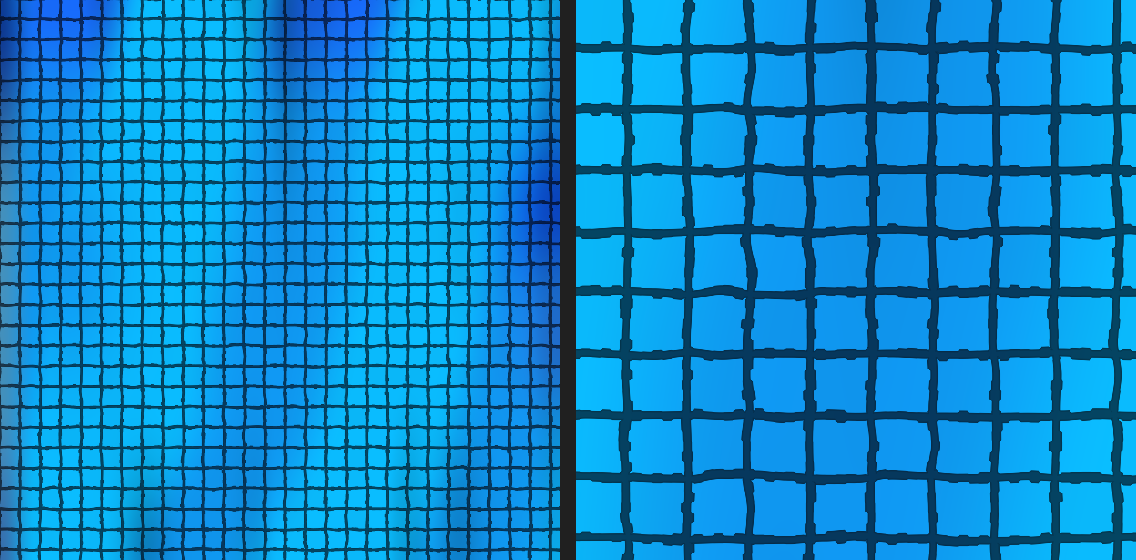
Left, the full canvas; right, a detail of the centre.
Write a Shadertoy shader that draws this pattern.

```glsl
// Square blue tiles, about 27.4 each way, divided by dark hand-cut joints.
// Joints are distances to grid lines, bent by noise and notched on each side;
// the glaze is a drifting colour wave with soft streaks and edge tints.

float hash(vec2 p) {
    return fract(sin(dot(p, vec2(127.1, 311.7))) * 43758.5453);
}

float noise(vec2 p) {
    vec2 i = floor(p), f = fract(p);
    f = f * f * (3.0 - 2.0 * f);
    return mix(mix(hash(i), hash(i + vec2(1, 0)), f.x),
               mix(hash(i + vec2(0, 1)), hash(i + vec2(1, 1)), f.x), f.y);
}

// Hash held along short runs, with a steep ramp between them
float steps(float t, float seed) {
    float i = floor(t);
    return mix(hash(vec2(i, seed)), hash(vec2(i + 1.0, seed)),
               smoothstep(0.38, 0.62, t - i));
}

// Signed distance to the nearest joint, in tiles; negative inside
float joint(float across, float along, float seed) {
    float id = floor(across + 0.5);
    float lane = id * 3.7 + seed;
    float bend = 0.09 * (noise(vec2(along * 1.8, lane)) - 0.5);
    float d = across - id - bend;
    float side = d < 0.0 ? 0.0 : 51.0;
    float notch = pow(steps(along * 6.0, lane + side), 3.0);
    return abs(d) - 0.062 - 0.055 * notch;
}

// Soft elliptical spot
float glow(vec2 p, vec2 centre, vec2 size) {
    vec2 q = (p - centre) / size;
    return exp(-dot(q, q));
}

vec3 glaze(vec2 p) {
    // Upright waves that lean left towards the bottom
    float drift = 0.62 - 0.25 * (1.0 - p.y);
    float warp = 0.06 * (noise(p * vec2(3.0, 4.0) + 7.0) - 0.5);
    float wave = 0.5 + 0.5 * cos(6.2832 * (p.x - drift + warp) / 0.49);
    float azure = smoothstep(0.25, 1.0, wave);
    azure = max(azure, 0.9 * glow(p, vec2(0.12, 0.53), vec2(0.10, 0.20)));
    vec3 col = mix(vec3(0.04, 0.73, 0.99), vec3(0.06, 0.59, 0.94), azure);

    // Royal blue at the top of the waves and by the right edge
    float royal = smoothstep(0.76, 1.0, p.y) * smoothstep(0.35, 0.95, wave);
    col = mix(col, vec3(0.09, 0.41, 0.97), royal);
    col = mix(col, vec3(0.04, 0.30, 0.86), glow(p, vec2(1.0, 0.62), vec2(0.10, 0.15)));
    col = mix(col, vec3(0.16, 0.47, 0.91), 0.9 * glow(p, vec2(1.02, 0.40), vec2(0.09, 0.14)));

    // Shaded streaks
    float streak = smoothstep(0.45, 0.9, noise(p * vec2(11.0, 1.7) + 3.0));
    float fold = glow(p, vec2(0.51, 0.95), vec2(0.025, 0.30))
               + glow(p, vec2(0.25, 0.05), vec2(0.04, 0.13))
               + glow(p, vec2(0.82, 0.05), vec2(0.04, 0.16));
    col *= 1.0 - 0.13 * streak - 0.16 * fold;

    // Grey to navy fade along the left edge
    vec3 fade = mix(vec3(0.30, 0.56, 0.70), vec3(0.05, 0.15, 0.50),
                    smoothstep(0.60, 0.98, p.y));
    fade = mix(vec3(0.24, 0.38, 0.62), fade, smoothstep(0.0, 0.3, p.y));
    return mix(col, fade, 0.85 * smoothstep(0.065, 0.0, p.x));
}

void mainImage(out vec4 fragColor, in vec2 fragCoord) {
    vec2 p = fragCoord / iResolution.y;
    float tiles = 27.43;
    float pixel = tiles / iResolution.y;
    vec2 grid = p * tiles - vec2(0.97, 0.5);

    float d = min(joint(grid.x, grid.y, 11.3), joint(grid.y, grid.x, 207.9));
    float grout = 1.0 - smoothstep(-0.5 * pixel, 0.5 * pixel, d);

    // Slight change of tone from tile to tile, and joints tinted by the glaze
    vec3 base = glaze(p);
    vec3 tile = base * (0.98 + 0.04 * hash(floor(grid)));
    float rim = 1.0 - smoothstep(0.0, 0.03 + 0.5 * pixel, abs(d));
    vec3 dark = base * vec3(0.40, 0.37, 0.39) * (1.0 - 0.25 * rim);

    fragColor = vec4(mix(tile, dark, grout), 1.0);
}
```
